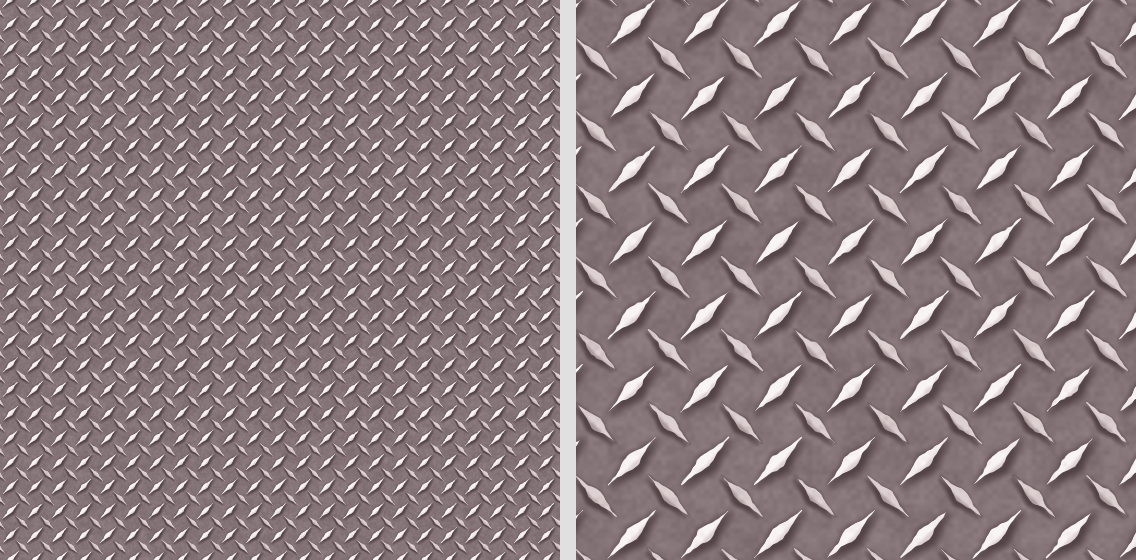
Left, the full canvas; right, a detail of the centre.
This texture is drawn by a Shadertoy shader. Its source:

```glsl
// Steel tread plate: two interleaved square lattices of raised spindle lugs,
// bright ones leaning right and duller ones leaning left, on mottled metal.
// Each lug is a tapered profile with a soft shadow and hashed wear.

const float REPEATS = 23.0;
const vec3 PLATE_DARK  = vec3(0.475, 0.405, 0.415);
const vec3 PLATE_LIGHT = vec3(0.565, 0.505, 0.515);
const vec3 SHADOW      = vec3(0.29, 0.23, 0.24);
const vec3 LUG_SHADE   = vec3(0.68, 0.61, 0.62);
const vec3 LUG_DULL    = vec3(0.87, 0.82, 0.82);
const vec3 LUG_BRIGHT  = vec3(0.98, 0.96, 0.96);

float hash(vec2 p) {
    vec3 q = fract(vec3(p.xyx) * 0.1031);
    q += dot(q, q.yzx + 33.33);
    return fract((q.x + q.y) * q.z);
}

float noise(vec2 p) {
    vec2 i = floor(p), f = fract(p);
    f = f * f * (3.0 - 2.0 * f);
    return mix(mix(hash(i), hash(i + vec2(1.0, 0.0)), f.x),
               mix(hash(i + vec2(0.0, 1.0)), hash(i + vec2(1.0, 1.0)), f.x), f.y);
}

float fbm(vec2 p) {
    float sum = 0.0, weight = 0.5;
    for (int i = 0; i < 3; i++) {
        sum += weight * noise(p);
        p = p * 2.03 + 17.7;
        weight *= 0.6;
    }
    return sum / 0.98;
}

// Approximate distance to a spindle: straight taper plus a swollen waist,
// rounded off beyond the tips.
float spindle(vec2 q, vec2 size) {
    q = abs(q);
    float t = min(q.x / size.x, 1.0);
    float waist = 1.0 - smoothstep(0.1, 0.5, t);
    float halfWidth = size.y * (0.76 * (1.0 - t) + 0.24 * waist);
    float side = (q.y - halfWidth) * 0.96;
    return q.x > size.x ? length(vec2(q.x - size.x, q.y)) : side;
}

// Paints one lattice of lugs, lit from above, over the given colour.
vec3 paintLugs(vec3 base, vec2 p, vec2 origin, vec2 axis, vec2 size,
               vec3 shade, vec3 lit, float shadowWidth, float pixel) {
    vec2 cell = floor(p - origin + 0.5);
    vec2 local = p - origin - cell;
    vec2 q = vec2(dot(local, axis), dot(local, vec2(-axis.y, axis.x)));
    float seed = hash(cell + 41.0 * size);
    vec2 lugSize = size * (0.97 + 0.06 * vec2(seed, fract(seed * 7.3)));
    float dist = spindle(q, lugSize);

    // Shadow on the lower side, fading to the tips, and a thin contact line.
    float shadowDist = spindle(q + vec2(0.0, 0.05), lugSize * vec2(0.9, 1.0));
    float shadow = 1.0 - smoothstep(-0.02, shadowWidth, shadowDist);
    shadow *= 0.85 - 0.4 * smoothstep(0.3, 1.1, abs(q.x) / lugSize.x);
    shadow = max(shadow, 0.3 * (1.0 - smoothstep(0.0, 0.04, dist)));
    vec3 color = mix(base, SHADOW, shadow);

    // Lit upper flank, worn patches and a nicked outline.
    float wear = noise(p * 13.0 + seed * 20.0);
    float flank = smoothstep(-0.9, 0.0, q.y / lugSize.y);
    float light = clamp(flank + 0.6 * (wear - 0.5) + 0.2 * (seed - 0.5), 0.0, 1.0);
    float edge = dist + 0.025 * (wear - 0.5);
    float coverage = 1.0 - smoothstep(-0.6 * pixel, 0.6 * pixel, edge);
    return mix(color, mix(shade, lit, light), coverage);
}

void mainImage(out vec4 fragColor, in vec2 fragCoord) {
    vec2 p = fragCoord / iResolution.y * REPEATS;
    float pixel = REPEATS / iResolution.y;

    // Plate with small mottling and fine grain.
    float mottle = 0.5 + 0.8 * (fbm(p * 3.4) - 0.5);
    vec3 color = mix(PLATE_DARK, PLATE_LIGHT, mottle);
    color += 0.045 * (noise(p * 15.0) - 0.5);

    // Dull left-leaning lugs, then bright right-leaning ones.
    vec2 leanRight = normalize(vec2(1.0, 1.0));
    vec2 leanLeft = normalize(vec2(1.0, -1.0));
    color = paintLugs(color, p, vec2(0.94, 0.54), leanLeft, vec2(0.39, 0.084),
                      LUG_SHADE, LUG_DULL, 0.07, pixel);
    color = paintLugs(color, p, vec2(0.43, 0.02), leanRight, vec2(0.455, 0.095),
                      LUG_DULL, LUG_BRIGHT, 0.14, pixel);
    fragColor = vec4(clamp(color, 0.0, 1.0), 1.0);
}
```
